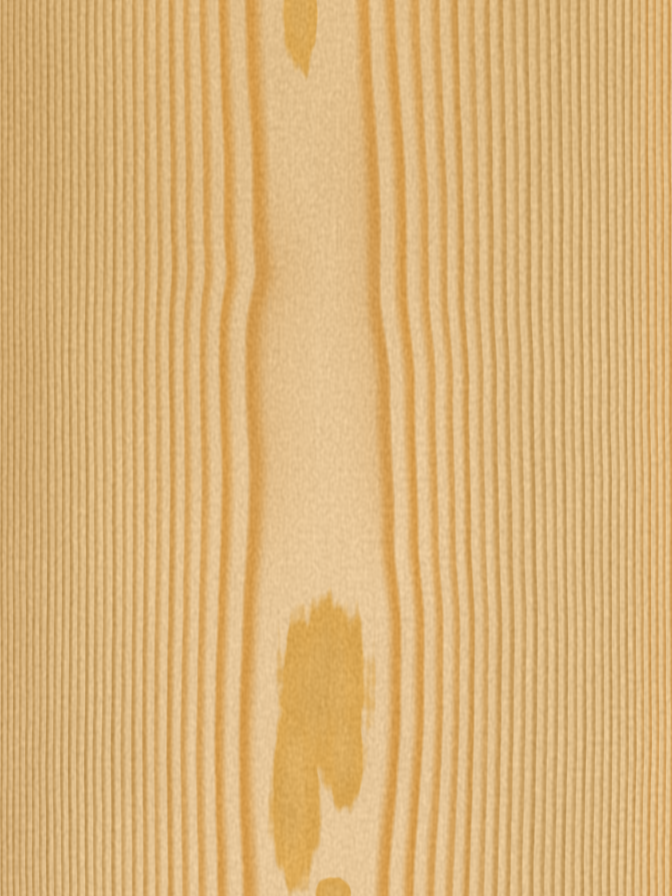
A Shadertoy shader for this texture:

```glsl
vec2 gradientAt(vec2 cell) {
    vec2 h = vec2(dot(cell, vec2(127.1, 311.7)), dot(cell, vec2(269.5, 183.3)));
    return 2.0 * fract(sin(h) * 43758.55) - 1.0;
}

float gradientNoise(vec2 p) {
    vec2 i = floor(p), f = fract(p);
    vec2 u = f * f * f * (f * (f * 6.0 - 15.0) + 10.0);
    vec2 e = vec2(1.0, 0.0);
    float bottom = mix(dot(gradientAt(i), f),
                       dot(gradientAt(i + e.xy), f - e.xy), u.x);
    float top = mix(dot(gradientAt(i + e.yx), f - e.yx),
                    dot(gradientAt(i + e.xx), f - e.xx), u.x);
    return mix(bottom, top, u.y);
}

float bump(float y, float center, float width) {
    float t = (y - center) / width;
    return exp(-t * t);
}

float below(float y, float lo, float hi) {
    return 1.0 - smoothstep(lo, hi, y);
}

// Borders of the pale central band
float leftBorder(float y) {
    return 0.360 + 0.012 * bump(y, 1.03, 0.16) + 0.009 * bump(y, 0.925, 0.045)
         + 0.007 * bump(y, 0.62, 0.12) - 0.010 * bump(y, 0.22, 0.2);
}

float rightBorder(float y) {
    return 0.553 + 0.016 * below(y, 1.0, 1.36) + 0.014 * below(y, 0.76, 0.90)
         + 0.008 * below(y, 0.55, 0.74) + 0.011 * below(y, 0.40, 0.53)
         - 0.020 * below(y, -0.02, 0.28);
}

float ellipse(vec2 p, vec2 center, vec2 radius) {
    return 1.0 - length((p - center) / radius);
}

void mainImage(out vec4 fragColor, in vec2 fragCoord) {
    vec2 p = fragCoord / iResolution.x;
    float left = leftBorder(p.y), right = rightBorder(p.y);
    bool onLeft = p.x < 0.47;

    // Distance outward from the band; the bends fade with distance
    float straight = onLeft ? 0.366 - p.x : p.x - 0.582;
    float bend = onLeft ? left - 0.366 : 0.582 - right;
    float d = straight + bend * exp(-max(straight, 0.0) * (onLeft ? 12.0 : 6.0));
    d += 0.003 * gradientNoise(p * vec2(9.0, 3.0)) + 0.0012 * gradientNoise(p * vec2(20.0, 12.0));

    // Growth rings, tighter outward
    float outward = max(d, 0.0);
    float ring = onLeft ? 20.0 * d + 125.0 * outward * outward
                        : 24.0 * d + 85.0 * outward * outward;
    ring = max(ring, -0.75);
    float phase = fract(ring);
    float latewood = smoothstep(0.28, 0.74, phase) * (1.0 - smoothstep(0.80, 1.0, phase));
    float ringTone = ring < 0.0 ? 1.0 : 0.88 + 0.12 * sin(floor(ring) * 2.4 + 1.0);
    float far = smoothstep(0.02, 0.26, d);

    // Pale wood, yellower at upper left and warmer at lower right
    vec3 color = mix(vec3(0.905, 0.780, 0.600), vec3(0.895, 0.765, 0.565), far);
    float yellowing = smoothstep(0.3, 1.5, p.y + 0.7 * (0.5 - p.x));
    color -= yellowing * vec3(0.025, 0.035, 0.055);
    color -= vec3(0.03, 0.04, 0.04) * (1.0 - smoothstep(0.0, 0.14, p.x));

    vec3 ringColor = mix(vec3(0.835, 0.605, 0.290), vec3(0.735, 0.570, 0.325), far);
    ringColor = mix(ringColor, vec3(0.80, 0.58, 0.29), smoothstep(0.92, 0.98, p.x));
    color = mix(color, ringColor, latewood * ringTone * mix(1.0, 0.9, far));

    // Brown smears just inside the band
    float streak = gradientNoise(p * vec2(130.0, 7.0));
    float inside = 1.0 - smoothstep(-0.009, 0.0, d);
    float leftSmear = exp(-max(p.x - left, 0.0) / 0.038)
                    * (0.95 * bump(p.y, 0.92, 0.12) + 0.75 * bump(p.y, 0.66, 0.16));
    float rightSmear = exp(-max(right - p.x, 0.0) / 0.026)
                     * smoothstep(0.42, 0.65, p.y) * below(p.y, 1.05, 1.3) * 0.95;
    float smear = inside * (onLeft ? leftSmear : rightSmear);
    color = mix(color, vec3(0.815, 0.605, 0.325), clamp(smear * (0.85 + 0.9 * streak), 0.0, 1.0));

    // Amber stains with ragged ends along the grain
    float stain = ellipse(p, vec2(0.482, 0.310), vec2(0.070, 0.135));
    stain = max(stain, ellipse(p, vec2(0.439, 0.160), vec2(0.037, 0.152)));
    stain = max(stain, ellipse(p, vec2(0.511, 0.215), vec2(0.032, 0.092)));
    stain = max(stain, ellipse(p, vec2(0.495, 0.003), vec2(0.026, 0.026)));
    stain = max(stain, ellipse(p, vec2(0.446, 1.315), vec2(0.025, 0.095)));
    stain += 0.34 * gradientNoise(p * vec2(80.0, 6.0)) + 0.12 * gradientNoise(p * 40.0);
    float stainMask = smoothstep(-0.08, 0.13, stain);
    float mottling = gradientNoise(p * vec2(28.0, 12.0));
    vec3 amber = mix(vec3(0.850, 0.645, 0.310), vec3(0.850, 0.660, 0.350), smoothstep(0.2, 0.7, stain));
    color = mix(color, amber + 0.04 * mottling, 0.95 * stainMask);

    // Fibres and fine pores
    color += 0.025 * streak * vec3(0.8, 1.0, 1.2);
    color += 0.060 * gradientNoise(p * vec2(170.0, 130.0));
    color += 0.035 * gradientNoise(p * vec2(240.0, 60.0));
    color += 0.018 * gradientNoise(p * vec2(5.0, 2.5));

    fragColor = vec4(clamp(color, 0.0, 1.0), 1.0);
}
```
